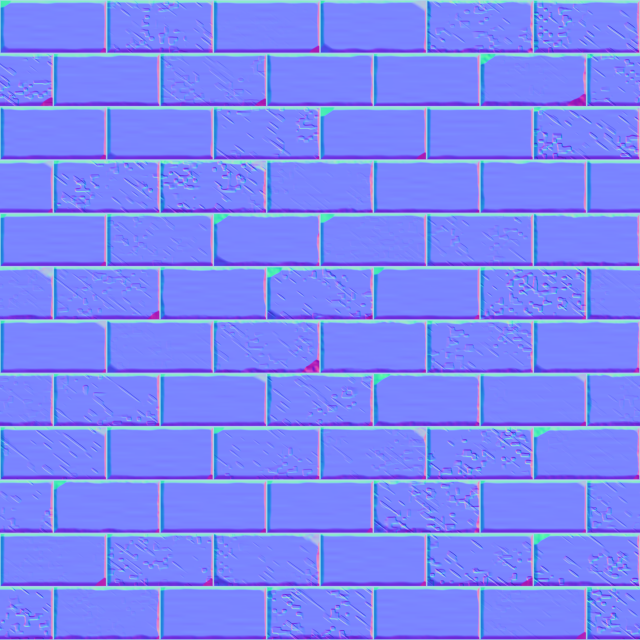
Write a WebGL 1 fragment shader that draws this texture map.

```glsl
precision highp float;
// Tangent-space normal map of a running-bond brick wall, 6 bricks by 12 rows.
// Each brick is a height field of bevel planes, corner chips and face wear;
// its slopes become the normal. Brick ids wrap, so the tile is seamless.

uniform vec2 u_resolution;

const vec2 BRICKS = vec2(6.0, 12.0);         // repeats across and down
const vec2 HALF_SIZE = vec2(1.0, 0.5);       // half a brick, in row heights
const float FACE_HEIGHT = 0.07;              // height of the face over the joint
const float SLOPE_LEFT = 1.05;
const float SLOPE_RIGHT = 1.9;
const float SLOPE_TOP = 1.4;
const float SLOPE_BOTTOM = 0.95;
const float CHIP_STEEP = 2.4;                // top left and bottom right chips
const float CHIP_SHALLOW = 0.75;             // the other two corners
const float CHIP_CHANCE = 0.15;
const float EDGE_BLEND = 0.022;
const float JOINT = 0.014;                   // half width of the joint
const float STREAK_DEPTH = 0.0025;
const float PIT_DEPTH = 0.018;
const float SCRATCH_DEPTH = 0.012;
const float SKEW = 0.16;                     // sideways lean of level edges
const float STEP = 0.01;                     // spacing for the slope estimate
const vec3 JOINT_COLOR = vec3(0.68, 0.86, 0.93);
const vec3 FACE_TINT = vec3(-0.02, 0.02, 0.0);

float hash(vec2 p) {
  vec3 v = fract(p.xyx * 0.1031);
  v += dot(v, v.yzx + 33.33);
  return fract((v.x + v.y) * v.z);
}

float noise(vec2 p) {
  vec2 i = floor(p), f = fract(p);
  f = f * f * f * (f * (f * 6.0 - 15.0) + 10.0);
  return mix(mix(hash(i), hash(i + vec2(1.0, 0.0)), f.x),
             mix(hash(i + vec2(0.0, 1.0)), hash(i + 1.0), f.x), f.y);
}

float smoothMin(float a, float b) {
  float h = max(EDGE_BLEND - abs(a - b), 0.0) / EDGE_BLEND;
  return min(a, b) - 0.25 * h * h * EDGE_BLEND;
}

// Streaks, patches of pits and short slanted scratches on the face.
float faceWear(vec2 q, vec2 seed, float worn) {
  float streaks = noise(q * vec2(2.5, 13.0) + seed) - 0.5;
  float low = 1.0 - smoothstep(-0.45, 0.3, q.y);
  float patches = smoothstep(0.5, 0.75, noise(q * 2.3 + seed.yx) + 0.15 * low);
  float pits = smoothstep(0.58, 0.85, noise(q * vec2(11.0, 15.0) + seed + 7.0));
  vec2 slant = vec2(0.8 * q.x - 0.6 * q.y, 0.6 * q.x + 0.8 * q.y);
  float scratches = smoothstep(0.76, 0.95, noise(slant * vec2(4.0, 19.0) + seed));
  return STREAK_DEPTH * streaks
       - worn * (PIT_DEPTH * patches * pits + SCRATCH_DEPTH * scratches);
}

float brickHeight(vec2 q, vec2 id) {
  vec2 seed = 60.0 * vec2(hash(id + 11.0), hash(id + 29.0));
  float rough = hash(id + 47.0);
  float worn = smoothstep(0.35, 0.9, hash(id + 71.0));

  // Bevels with uneven edges
  float wobble = (noise(q * 4.0 + seed) - 0.5) * mix(0.015, 0.05, rough)
               + (noise(q * 13.0 + seed) - 0.5) * 0.025 * rough * rough;
  vec2 low = HALF_SIZE + q + wobble;
  vec2 high = HALF_SIZE - q + wobble;
  float h = smoothMin(FACE_HEIGHT, low.x * SLOPE_LEFT);
  h = smoothMin(h, high.x * SLOPE_RIGHT);
  h = smoothMin(h, low.y * SLOPE_BOTTOM);
  h = smoothMin(h, high.y * SLOPE_TOP);

  // Rounded corners, a few of them broken off
  for (int i = 0; i < 4; i++) {
    float k = float(i);
    vec2 side = vec2(mod(k, 2.0), floor(k * 0.5)) * 2.0 - 1.0;
    vec2 inset = HALF_SIZE - side * q + wobble;
    float slope = side.x * side.y < 0.0 ? CHIP_STEEP : CHIP_SHALLOW;
    float chance = hash(id + 13.0 * k + 101.0);
    float size = mix(0.06, 0.1, hash(id + 17.0 * k + 151.0))
               + step(1.0 - CHIP_CHANCE, chance) * mix(0.06, 0.13, rough);
    float chip = FACE_HEIGHT - slope * (size - dot(inset, vec2(0.55, 0.83)));
    h = smoothMin(h, chip);
  }
  return h + faceWear(q, seed, worn);
}

vec3 wallNormal(vec2 uv) {
  vec2 p = uv * BRICKS;
  p.x += 0.5 * mod(floor(p.y) + 1.0, 2.0);
  vec2 id = mod(floor(p), BRICKS);
  vec2 q = (fract(p) - 0.5) * 2.0 * HALF_SIZE;

  vec2 e = vec2(STEP, 0.0);
  vec2 grad = vec2(brickHeight(q + e.xy, id) - brickHeight(q - e.xy, id),
                   brickHeight(q + e.yx, id) - brickHeight(q - e.yx, id)) / (2.0 * STEP);
  grad.x += SKEW * grad.y;
  vec3 color = normalize(vec3(-grad, 1.0)) * 0.5 + 0.5 + FACE_TINT;

  vec2 inset = HALF_SIZE - abs(q);
  float joint = 1.0 - smoothstep(0.4 * JOINT, 1.6 * JOINT, min(inset.x, inset.y));
  return mix(color, JOINT_COLOR, 0.85 * joint);
}

void main() {
  // Four samples per pixel smooth the edges
  vec3 sum = vec3(0.0);
  for (int i = 0; i < 4; i++) {
    vec2 offset = vec2(mod(float(i), 2.0), floor(float(i) * 0.5)) * 0.5 - 0.25;
    sum += wallNormal((gl_FragCoord.xy + offset) / u_resolution);
  }
  gl_FragColor = vec4(clamp(sum * 0.25, 0.0, 1.0), 1.0);
}
```
